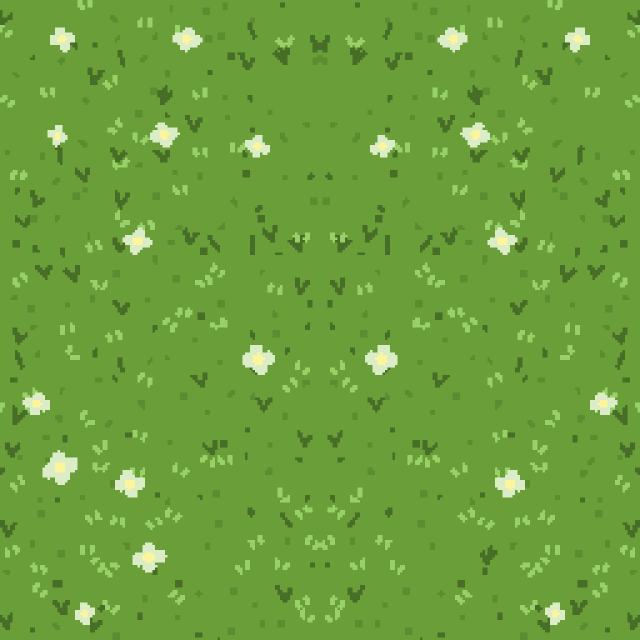
A WebGL 2 fragment shader for this texture:

```glsl
#version 300 es
precision highp float;

uniform vec2 u_resolution;
out vec4 fragColor;

#define BLOCKS 256.0        // square blocks per canvas side
#define SCATTER 24.0        // scatter cells per canvas side
#define FLOWER_CELLS 6.0    // flower cells per canvas side
#define TUFT_HEIGHT 0.026
#define BLADE_WIDTH 0.0040  // half width
#define SPECK_SIZE 0.0055   // half width
#define GRASS vec3(0.41, 0.62, 0.22)
#define SHADE vec3(0.36, 0.55, 0.19)
#define DARK vec3(0.28, 0.43, 0.15)
#define LIGHT vec3(0.60, 0.82, 0.41)
#define PETAL vec3(0.86, 0.93, 0.78)
#define POLLEN vec3(0.99, 0.96, 0.62)

vec4 hash4(vec2 p) {
  vec4 q = fract(p.xyxy * vec4(0.1031, 0.1030, 0.0973, 0.1099));
  q += dot(q, q.wzxy + 33.33);
  return fract((q.xxyz + q.yzzw) * q.zywx);
}

vec2 rotate(vec2 p, float angle) {
  float c = cos(angle), s = sin(angle);
  return vec2(c * p.x - s * p.y, s * p.x + c * p.y);
}

// Distance to a line from a to b
float segment(vec2 p, vec2 a, vec2 b) {
  vec2 d = b - a;
  return length(p - a - d * clamp(dot(p - a, d) / dot(d, d), 0.0, 1.0));
}

// One to three blades fanning out from a common root
float tuft(vec2 p, vec4 rnd) {
  p = rotate(p, (rnd.x - 0.5) * 0.7) / TUFT_HEIGHT;
  vec2 root = vec2(0.0, -0.38);
  float d = segment(p, root, vec2(0.36, 0.2 + 0.25 * rnd.y));
  if (rnd.z > 0.2) d = min(d, segment(p, root, vec2(-0.36, 0.05 + 0.35 * rnd.w)));
  if (rnd.z > 0.85) d = min(d, segment(p, root, vec2(0.0, 0.5)));
  return d * TUFT_HEIGHT - BLADE_WIDTH;
}

// Two short leaves side by side
float leafPair(vec2 p, vec4 rnd) {
  p = rotate(p, (rnd.x - 0.5) * 1.6) / BLADE_WIDTH;
  vec2 lean = vec2(0.9 * (rnd.y - 0.3), 0.9);
  vec2 offset = vec2(1.9, 0.9 * (rnd.z - 0.5));
  float left = segment(p, -offset - lean * vec2(-1.0, 1.0), -offset + lean * vec2(-1.0, 1.0));
  float right = segment(p, offset - lean, offset + lean);
  return (min(left, right) - 1.05) * BLADE_WIDTH;
}

// Small square or slanted oval
float speck(vec2 p, vec4 rnd) {
  float size = SPECK_SIZE * (0.75 + 0.4 * rnd.x);
  vec2 box = abs(p) - size * 0.95;
  vec2 oval = rotate(p, (rnd.y - 0.5) * 2.4) * vec2(1.25, 0.8);
  return rnd.z < 0.5 ? max(box.x, box.y) : length(oval) - size;
}

// Scattered tufts, leaves and specks
vec3 groundCover(vec2 p) {
  vec3 color = GRASS;
  vec2 cell = floor(p * SCATTER);
  for (int j = -1; j <= 1; j++) {
    for (int i = -1; i <= 1; i++) {
      vec2 id = cell + vec2(i, j);
      if (id.x < 0.0) continue;
      vec4 pick = hash4(id + 7.0), rnd = hash4(id + 91.0);
      vec2 q = p - (id + 0.1 + 0.8 * pick.yz) / SCATTER;
      if (pick.x < 0.16) {
        if (tuft(q, rnd) < 0.0) color = DARK;
      } else if (pick.x < 0.30) {
        if (speck(q, rnd) < 0.0) color = DARK;
      } else if (pick.x < 0.51) {
        if (leafPair(q, rnd) < 0.0) color = LIGHT;
      } else if (pick.x < 0.86) {
        if (speck(q, rnd) < 0.0) color = SHADE;
      }
    }
  }
  return color;
}

// Four-petalled flowers, some of them on one side only
vec3 addFlowers(vec3 color, vec2 p, float side) {
  vec2 id = floor(p * FLOWER_CELLS);
  vec4 pick = hash4(id + 23.0), rnd = hash4(id + 59.0);
  bool oneSided = pick.x > 0.5;
  if (pick.x > 0.72 || (oneSided && side != step(0.5, rnd.x))) return color;

  vec2 q = p - (id + 0.2 + 0.6 * pick.yz) / FLOWER_CELLS;
  float radius = mix(0.0165, 0.0285, rnd.y);
  q = rotate(q, (rnd.z - 0.5) * 0.9) / radius;
  float uneven = 1.0 + 0.1 * sin(2.0 * atan(q.y, q.x + 1e-5) + 6.28 * rnd.w);
  vec2 fold = abs(q) / uneven;
  fold = vec2(max(fold.x, fold.y), min(fold.x, fold.y));
  if (length(fold - vec2(0.56, 0.0)) < 0.43) color = PETAL;
  if (length(q) < 0.34) color = POLLEN;
  return color;
}

vec3 meadow(vec2 uv, float axis) {
  vec2 p = (floor(uv * BLOCKS) + 0.5) / BLOCKS;
  float side = step(axis, p.x);
  p.x = abs(p.x - axis);
  return addFlowers(groundCover(p), p, side);
}

void main() {
  float scale = min(u_resolution.x, u_resolution.y);
  float axis = 0.5 * u_resolution.x / scale;
  // Average four samples to smooth the block edges
  vec3 color = vec3(0.0);
  for (int k = 0; k < 4; k++) {
    vec2 shift = vec2(k & 1, k >> 1) * 0.5 - 0.25;
    color += meadow((gl_FragCoord.xy + shift) / scale, axis);
  }
  fragColor = vec4(color * 0.25, 1.0);
}
```
